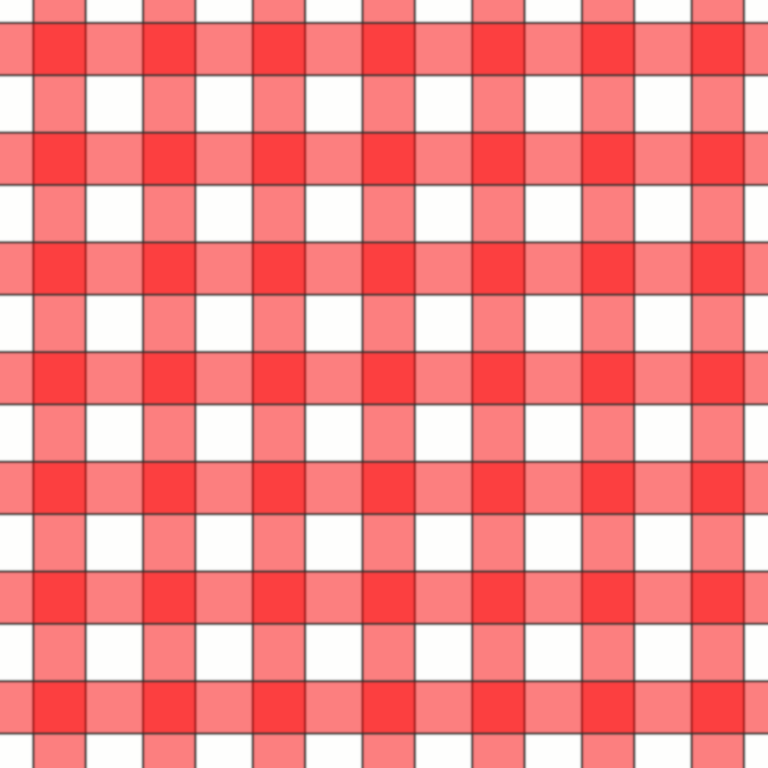
Reproduce this pattern procedurally as a Shadertoy shader.

```glsl
// Red gingham cloth: seven translucent stripes each way over white.
// Every stripe has a thin soft dark outline. The vertical set is laid first and
// the horizontal set is blended over it, so the crossings deepen to full red.

const float REPEATS = 7.0;                       // whole number, so the canvas tiles
const vec2  STRIPE_CENTER = vec2(0.5425, 0.5525); // within one repeat
const float STRIPE_HALF = 0.2385;                // half width, in repeats
const float STRIPE_ALPHA = 0.5;
const float LINE_RADIUS = 0.0146;                // softness of the outline, in repeats
const float LINE_ALPHA = 0.63;

const vec3 CLOTH = vec3(0.995, 0.995, 0.993);
const vec3 DYE   = vec3(0.985, 0.0, 0.005);
const vec3 INK   = vec3(0.20, 0.19, 0.18);

// Blends one family of outlined stripes over a base colour.
vec3 layStripes(vec3 base, float coord, float center, float pixel) {
    // Signed distance to the stripe edge, negative inside
    float edge = abs(fract(coord - center + 0.5) - 0.5) - STRIPE_HALF;

    float fill = 1.0 - smoothstep(-0.75 * pixel, 0.75 * pixel, edge);
    vec3 color = mix(base, DYE, STRIPE_ALPHA * fill);

    // Soft outline; at coarse sizes it widens and fades to keep its weight
    float radius = max(LINE_RADIUS, 0.6 * pixel);
    float line = exp(-edge * edge / (radius * radius)) * LINE_RADIUS / radius;
    return mix(color, INK, LINE_ALPHA * line);
}

void mainImage(out vec4 fragColor, in vec2 fragCoord) {
    vec2 cell = REPEATS * fragCoord / iResolution.xy;
    vec2 pixel = REPEATS / iResolution.xy;

    vec3 color = layStripes(CLOTH, cell.x, STRIPE_CENTER.x, pixel.x); // vertical
    color = layStripes(color, cell.y, STRIPE_CENTER.y, pixel.y);      // horizontal
    fragColor = vec4(color, 1.0);
}
```
